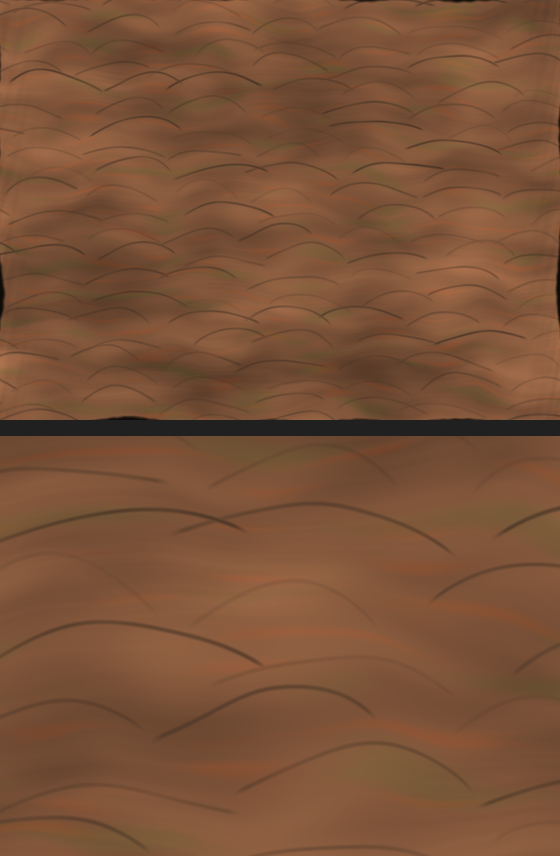
Top: the whole. Bottom: its middle third, enlarged.
Write a Shadertoy shader that draws this texture.

```glsl
// Smoky brown painted ground with rows of thin, dark, scalloped brush arcs.

const vec3 BROWN = vec3(1.0, 0.665, 0.455);      // hue, scaled by tone
const vec3 INK = vec3(0.25, 0.185, 0.135);
const vec3 GREEN_TINT = vec3(-0.035, 0.012, -0.012);
const vec3 RUST_TINT = vec3(0.045, -0.004, -0.018);
const vec3 EDGE_INK = vec3(0.06, 0.045, 0.035);
const float MEAN_TONE = 0.488;
const float CLOUD_CONTRAST = 0.155;
const float PATCH_CONTRAST = 0.135;
const float WISP_CONTRAST = 0.055;
const float STREAK_CONTRAST = 0.024;
const vec2 ARC_CELL = vec2(0.2, 0.05);           // spacing, in canvas heights
const float STROKE_WIDTH = 0.0022;
const float CROWN_DEPTH = 0.016;
const float CROWN_CONTRAST = 0.045;

vec2 hash2(vec2 p) {
    vec3 q = fract(p.xyx * vec3(0.1031, 0.1030, 0.0973));
    q += dot(q, q.yzx + 33.33);
    return fract((q.xx + q.yz) * q.zy);
}

float cornerSlope(vec2 cell, vec2 offset) {
    float angle = 6.2832 * hash2(cell + 61.0).x;
    return dot(vec2(cos(angle), sin(angle)), offset);
}

// Gradient noise, roughly -0.7 to 0.7
float noise(vec2 p) {
    vec2 i = floor(p), f = p - i;
    vec2 u = f * f * f * (f * (f * 6.0 - 15.0) + 10.0);
    vec2 e = vec2(1.0, 0.0);
    float low = mix(cornerSlope(i, f), cornerSlope(i + e, f - e), u.x);
    float high = mix(cornerSlope(i + e.yx, f - e.yx), cornerSlope(i + 1.0, f - 1.0), u.x);
    return mix(low, high, u.y);
}

// Returns stroke coverage in x, soft light under the crowns in y
vec2 arcs(vec2 p, float pixel) {
    vec2 home = floor(p / ARC_CELL);
    float ink = 0.0, light = 0.0;
    for (int j = -2; j <= 1; j++) {
        for (int i = -1; i <= 1; i++) {
            vec2 id = home + vec2(i, j);
            vec2 place = hash2(id + 7.0), size = hash2(id + 131.0), mood = hash2(id + 257.0);
            float rowShift = 0.5 * mod(id.y, 2.0) - 0.25;
            vec2 jitter = (place - 0.5) * vec2(0.3, 0.7) + vec2(0.4 * rowShift, 0.0);
            vec2 q = p - (id + 0.5 + jitter) * ARC_CELL;
            float halfWidth = mix(0.075, 0.12, size.x);
            float rise = mix(0.022, 0.042, size.y);
            float s = q.x / halfWidth;
            if (abs(s) > 1.0) continue;

            // Skewed, slightly tilted parabola
            float bow = 1.0 - s * s;
            float t = s + (mood.x - 0.5) * 0.5 * bow;
            float curve = rise * (1.0 - t * t) + (mood.y - 0.5) * 0.18 * q.x;
            float slope = 2.0 * rise * t / halfWidth;
            float d = (q.y - curve) / sqrt(1.0 + slope * slope);

            // Pressure fades toward the ends and wavers along the stroke
            float pressure = smoothstep(0.0, 0.25, bow) * mix(0.12, 0.8, place.y * size.x + 0.3 * mood.y);
            pressure *= 0.85 + 0.6 * noise(vec2(q.x * 14.0, id.y * 3.7 + id.x));
            float stroke = 1.0 - smoothstep(0.0, STROKE_WIDTH + pixel, abs(d));
            ink = max(ink, stroke * pressure);
            float depth = -d / CROWN_DEPTH;
            light += depth * exp(-depth * depth) * bow * mood.x;
        }
    }
    return vec2(ink, light);
}

void mainImage(out vec4 fragColor, in vec2 fragCoord) {
    float pixel = 1.0 / iResolution.y;
    vec2 p = fragCoord * pixel;
    float aspect = iResolution.x * pixel;

    // Wavering brush direction
    vec2 w = p;
    w.y += 0.055 * noise(p * vec2(4.5, 5.0) + 3.0) + 0.014 * noise(p * vec2(11.0, 9.0));
    w.x += 0.06 * noise(p * vec2(3.0, 7.0) + 19.0);

    // Layered smoky tone with fine bristle marks
    float tone = MEAN_TONE;
    tone += CLOUD_CONTRAST * noise(w * vec2(2.2, 4.6) + 11.0);
    tone += PATCH_CONTRAST * noise(w * vec2(5.0, 13.0) + 37.0);
    tone += WISP_CONTRAST * noise(w * vec2(10.0, 31.0) + 53.0);
    float bristle = noise(w * vec2(5.0, 130.0)) + 0.6 * noise(w * vec2(9.0, 240.0) + 5.0);
    tone += STREAK_CONTRAST * bristle * (0.5 + noise(w * 5.0 + 71.0));

    // Lighter margins with upright, slanted brushing
    float side = min(p.x, aspect - p.x);
    float edge = min(side, min(p.y, 1.0 - p.y));
    float margin = exp(-side / 0.045);
    float slant = noise(vec2(p.x * 70.0 - p.y * 14.0, p.y * 5.0));
    tone += margin * (0.025 + 0.06 * slant) + 0.025 * exp(-edge / 0.025);

    vec2 arc = arcs(p + 0.008 * vec2(noise(p * 8.0), noise(p * 9.0 + 4.0)), pixel);
    tone += CROWN_CONTRAST * arc.y;
    vec3 color = BROWN * tone;

    // Faint green and rust glazes
    color += GREEN_TINT * smoothstep(0.12, 0.5, noise(w * vec2(6.0, 28.0) + 83.0));
    color += RUST_TINT * smoothstep(0.15, 0.55, noise(w * vec2(7.0, 65.0) + 97.0));
    color = mix(color, INK, arc.x);

    // Bare dark notches on the border
    float notch = 0.028 * noise(p * 5.0 + 29.0) - 0.004 + 0.004 * noise(p * 40.0);
    color = mix(color, EDGE_INK, 1.0 - smoothstep(-0.004, 0.006, edge - notch));
    fragColor = vec4(clamp(color, 0.0, 1.0), 1.0);
}
```
